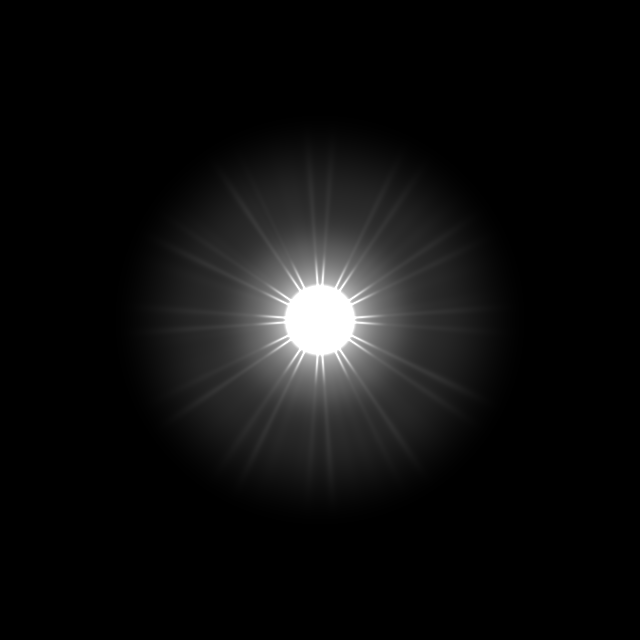
A WebGL 2 fragment shader for this background:

```glsl
#version 300 es
precision highp float;
// A white star burst on black: a saturated core, two soft halos, and twelve
// pairs of rays. The rays come from folding the polar angle into equal sectors;
// hashed strengths and angular noise make the long, faint beams uneven.

uniform vec2 u_resolution;
out vec4 fragColor;

const float TAU = 6.2831853;

float hash(float n) {
    n = fract(n * 0.1031);
    n *= n + 33.33;
    n *= n + n;
    return fract(n);
}

// Smooth value noise around the circle, wrapping after the given cell count.
float ringNoise(float turn, float cells) {
    float x = fract(turn) * cells;
    float cell = floor(x);
    float blend = smoothstep(0.0, 1.0, x - cell);
    return mix(hash(cell + 7.0), hash(mod(cell + 1.0, cells) + 7.0), blend);
}

// One inside the inner radius, falling smoothly to zero at the outer one.
float fade(float inner, float outer, float r) {
    return 1.0 - smoothstep(inner, outer, r);
}

void main() {
    vec2 p = (gl_FragCoord.xy - 0.5 * u_resolution) / min(u_resolution.x, u_resolution.y);
    float r = length(p);
    float turn = atan(p.y, p.x + 1e-6) / TAU;

    // Core and halos
    float core = fade(0.042, 0.059, r);
    float innerHalo = 1.68 * exp(-19.3 * r) * fade(0.11, 0.19, r);
    float outerHalo = 0.17 * fade(0.16, 0.33, r);

    // Paired rays, each a few degrees to either side of a sector axis
    float sector = floor(turn * 12.0 + 0.5);
    float offset = (turn * 12.0 - sector) * 30.0;
    float fromRay = abs(abs(offset) - 3.9);
    float shortRay = exp(-pow(fromRay / 1.5, 2.0)) * 0.5 * fade(0.048, 0.11, r);

    // Long beams, stronger on the counterclockwise side of each pair
    float side = step(0.0, offset);
    float strength = mix(0.4, 0.8, side) + 0.4 * hash(mod(sector, 12.0) * 2.0 + side + 3.0);
    float longRay = exp(-pow(fromRay / 1.4, 2.0)) * strength;
    float streaks = ringNoise(turn, 96.0) - 0.5;
    float beams = (0.045 * longRay + 0.014 * streaks)
                * smoothstep(0.05, 0.12, r) * fade(0.19, 0.32, r);

    float light = core + innerHalo + outerHalo + shortRay + beams;
    fragColor = vec4(vec3(clamp(light, 0.0, 1.0)), 1.0);
}
```
